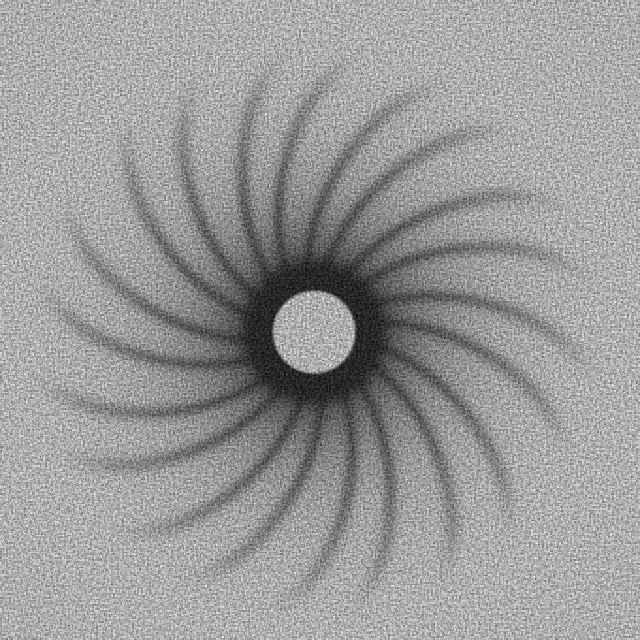
Write a Shadertoy shader that draws this background.

```glsl
// A grainy grey field with a pale disc in a dark ring, from which twenty
// curved, fading arms sweep outward. Arms are Gaussian strokes along spirals
// found by angular repetition; the film grain is fine gradient noise.

const float TAU = 6.2831853;
const float ARM_STEP = TAU / 20.0;

// Unit gradient at a lattice point, from an integer hash.
vec2 latticeGradient(ivec2 cell) {
    uint h = uint(cell.x) * 1597334677u ^ uint(cell.y) * 3812015801u;
    h = (h ^ (h >> 15)) * 2246822519u;
    h = (h ^ (h >> 13)) * 3266489917u;
    h ^= h >> 16;
    float angle = float(h & 65535u) * TAU / 65536.0;
    return vec2(cos(angle), sin(angle));
}

float gradientNoise(vec2 p) {
    ivec2 cell = ivec2(floor(p));
    vec2 f = fract(p);
    vec2 blend = f * f * f * (f * (f * 6.0 - 15.0) + 10.0);
    float a = dot(latticeGradient(cell), f);
    float b = dot(latticeGradient(cell + ivec2(1, 0)), f - vec2(1.0, 0.0));
    float c = dot(latticeGradient(cell + ivec2(0, 1)), f - vec2(0.0, 1.0));
    float d = dot(latticeGradient(cell + ivec2(1, 1)), f - vec2(1.0));
    return mix(mix(a, b, blend.x), mix(c, d, blend.x), blend.y);
}

// Slight uneven spacing of the arms around the hub, alternating arm by arm.
float armSway(float a) {
    return 0.0175 * cos(a + 0.855) + 0.0148 * cos(2.0 * a - 0.68)
         - 0.0103 * sin(4.0 * a) + 0.0157 * cos(10.0 * a);
}

// Darkness of the nearest spiral strokes at polar position (r, theta).
float spiralArms(float r, float theta) {
    float twist = 1.64;
    float tipBend = max(r - 0.33, 0.0);
    float unwound = theta - 0.912 + twist * r + 2.5 * tipBend * tipBend;
    float nearest = round(unwound / ARM_STEP);
    float slant = inversesqrt(1.0 + twist * twist * r * r);
    float width = 0.0035 + 0.017 * r;
    float ink = 0.0;
    for (int i = -1; i <= 1; i++) {
        float a = (nearest + float(i)) * ARM_STEP;
        float d = r * (unwound - a - armSway(a)) * slant / width;
        ink = max(ink, exp(-0.5 * d * d));
    }
    float fade = mix(0.37, 0.19, smoothstep(0.2, 0.42, r));
    fade *= mix(0.8, 1.0, smoothstep(0.12, 0.19, r));
    return ink * fade * (1.0 - smoothstep(0.36, 0.46, r));
}

void mainImage(out vec4 fragColor, in vec2 fragCoord) {
    float side = min(iResolution.x, iResolution.y);
    vec2 uv = (fragCoord - 0.5 * (iResolution.xy - side)) / side;
    vec2 p = uv - vec2(0.491, 0.481);
    float r = length(p);
    float theta = atan(p.y, p.x);

    // Field with a soft shadow around the hub, then the arms
    float paper = 0.697 - 0.02 * smoothstep(0.42, 0.7, r);
    float shade = paper * (1.0 - 0.4 * exp(-(max(r, 0.1) - 0.15) / 0.1));
    shade *= 1.0 - spiralArms(r, theta);

    // Dark ring and pale central disc
    shade = mix(0.15, shade, smoothstep(0.092, 0.126, r));
    shade = mix(0.68, shade, smoothstep(0.061, 0.068, r));

    // Grain: square specks and finer dust, weaker in the shadows
    float specks = gradientNoise(floor(uv * 340.0) + 0.5);
    float dust = gradientNoise(uv * 512.0 + 700.0);
    float mottle = gradientNoise(uv * 90.0 + 17.3);
    shade += (0.13 + 0.32 * shade) * (0.78 * specks + 0.55 * dust) + 0.025 * shade * mottle;

    fragColor = vec4(vec3(clamp(shade, 0.0, 1.0)), 1.0);
}
```
